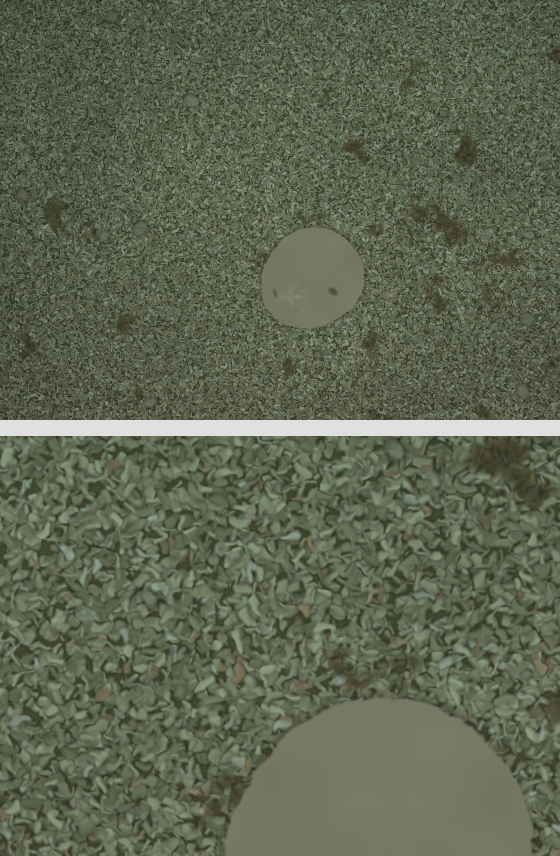
Top, the full canvas; bottom, a detail of the centre.
A Shadertoy shader for this texture:

```glsl
// Sea floor of broken shell and coral grains with dark clumps, pebbles and one smooth flat disc.

const vec3 DARK = vec3(0.250, 0.265, 0.180);   // gaps between grains
const vec3 PALE = vec3(0.520, 0.568, 0.478);   // brightest common grains
const vec3 RUST = vec3(0.44, 0.37, 0.28);      // rare warm grains
const vec3 BLUISH = vec3(0.52, 0.59, 0.56);    // rare cool grains
const vec3 CLUMP = vec3(0.215, 0.200, 0.130);  // dark organic debris
const vec3 PEBBLE = vec3(0.41, 0.44, 0.36);
const vec3 DISC = vec3(0.425, 0.430, 0.360);
const vec2 DISC_CENTER = vec2(0.743, 0.337);   // in canvas heights
const float DISC_RADIUS = 0.121;
const float GRAIN_CELL = 0.0165;               // spacing of the grains
const float GRAIN_SHADOW = 0.13;
const int GRAIN_LAYERS = 6;
const float SOFTNESS = 0.0018;                 // edge blur

vec3 hash3(vec3 p) {
    p = fract(p * vec3(0.1031, 0.1030, 0.0973));
    p += dot(p, p.yxz + 33.33);
    return fract((p.xxy + p.yxx) * p.zyx);
}

float noise(vec2 p) {
    vec2 i = floor(p), f = fract(p);
    f = f * f * (3.0 - 2.0 * f);
    float a = hash3(vec3(i, 71.0)).x, b = hash3(vec3(i + vec2(1, 0), 71.0)).x;
    float c = hash3(vec3(i + vec2(0, 1), 71.0)).x, d = hash3(vec3(i + 1.0, 71.0)).x;
    return mix(mix(a, b, f.x), mix(c, d, f.x), f.y);
}

float fbm(vec2 p) {
    return 0.55 * noise(p) + 0.3 * noise(p * 2.1 + 7.0) + 0.15 * noise(p * 4.3 + 19.0);
}

float cover(float dist) {
    float w = max(SOFTNESS, 0.6 / iResolution.y);
    return 1.0 - smoothstep(-w, w, dist);
}

vec2 rotate(vec2 p, float a) {
    return vec2(p.x * cos(a) + p.y * sin(a), p.y * cos(a) - p.x * sin(a));
}

// One layer of randomly turned rods and chips with a thin shadow around each
vec3 grains(vec3 col, vec2 p, float cell, float layer) {
    vec2 q = p / cell + layer * 17.3;
    vec2 id = floor(q);
    for (int y = -1; y <= 1; y++)
    for (int x = -1; x <= 1; x++) {
        vec2 c = id + vec2(x, y);
        vec3 place = hash3(vec3(c, layer + 3.0));
        vec3 form = hash3(vec3(c, layer + 41.0));
        vec3 tint = hash3(vec3(c, layer + 83.0));
        vec2 d = rotate(q - c - place.xy, place.z * 6.2832);
        d.y += 0.8 * (form.z - 0.5) * d.x * d.x;
        float halfLength = 0.08 + 0.48 * form.x * form.x;
        float radius = 0.09 + 0.22 * form.y * form.y;
        radius *= 1.0 + 0.5 * clamp(d.x, -0.6, 0.6);
        d.x -= clamp(d.x, -halfLength, halfLength);
        float dist = (length(d) - radius) * cell;
        vec3 grain = mix(DARK, PALE, 0.30 + 0.63 * tint.x);
        grain = mix(grain, RUST, 0.6 * step(0.955, tint.y));
        grain = mix(grain, BLUISH, 0.6 * step(0.97, tint.z));
        grain *= 1.0 + 0.07 * clamp(d.y / radius, -1.0, 1.0);
        col *= 1.0 - GRAIN_SHADOW * (1.0 - smoothstep(0.0, 0.0035, dist));
        col = mix(col, grain, cover(dist));
    }
    return col;
}

// Sparse ragged clumps, denser toward the lower half
float clumps(vec2 p) {
    float amount = 0.0;
    vec2 q = p / 0.15, id = floor(q);
    float ragged = fbm(p * 45.0) - 0.5;
    for (int y = -1; y <= 1; y++)
    for (int x = -1; x <= 1; x++) {
        vec2 c = id + vec2(x, y);
        vec3 h = hash3(vec3(c, 131.0)), s = hash3(vec3(c, 151.0));
        vec2 d = rotate(q - c - h.xy, s.x * 3.1416) * vec2(0.7, 1.2);
        float present = step(h.z, mix(0.48, 0.14, smoothstep(0.3, 0.9, p.y)));
        float dist = length(d) - mix(0.06, 0.20, s.y) + 0.55 * ragged;
        amount = max(amount, present * (1.0 - smoothstep(-0.10, 0.07, dist)));
    }
    return amount;
}

// Scattered rounded stones and shells
vec3 pebbles(vec3 col, vec2 p) {
    vec2 q = p / 0.10, id = floor(q);
    vec3 h = hash3(vec3(id, 211.0)), s = hash3(vec3(id, 223.0));
    vec2 d = rotate(q - id - 0.3 - 0.4 * h.xy, s.x * 6.2832) * vec2(1.0, 1.25);
    float radius = mix(0.06, 0.20, s.y * s.y);
    float dist = (length(d) - radius) * 0.10 + 0.005 * (noise(p * 140.0) - 0.5);
    float present = step(h.z, 0.30);
    vec3 stone = mix(PEBBLE, s.z > 0.7 ? RUST : PALE, 0.45 * s.z);
    stone *= 0.85 + 0.28 * fbm(p * 120.0) - 0.18 * smoothstep(0.5, 1.0, length(d) / radius);
    col *= 1.0 - 0.25 * present * (1.0 - smoothstep(0.0, 0.006, dist));
    return mix(col, stone, 0.75 * present * cover(dist));
}

// Smooth flat disc with faint stains and dark spots
vec3 disc(vec3 col, vec2 p) {
    vec2 d = p - DISC_CENTER;
    float a = atan(d.y, d.x);
    float wobble = 0.006 * cos(2.0 * a - 1.3) + 0.003 * cos(3.0 * a + 1.0);
    float dist = length(d) - DISC_RADIUS - wobble + 0.004 * (noise(p * 90.0) - 0.5);
    vec3 face = DISC * (0.97 + 0.06 * fbm(p * 18.0));
    vec2 scrapeOffset = d + vec2(0.04, 0.05);
    float scrape = smoothstep(0.5, 0.65, fbm(p * 65.0)) * exp(-900.0 * dot(scrapeOffset, scrapeOffset));
    face = mix(face, PALE, 0.4 * scrape);
    vec2 spot = rotate(d - vec2(0.050, -0.031), -0.6) * vec2(1.0, 1.6);
    vec2 fleck = rotate(d + vec2(0.088, 0.035), 1.8) * vec2(1.0, 2.2);
    face = mix(face, DARK, 0.8 * (1.0 - smoothstep(0.006, 0.018, length(spot))));
    face = mix(face, DARK, 0.6 * (1.0 - smoothstep(0.004, 0.016, length(fleck))));
    col *= 1.0 - 0.15 * (1.0 - smoothstep(0.0, 0.008, dist));
    return mix(col, face, cover(dist));
}

void mainImage(out vec4 fragColor, in vec2 fragCoord) {
    vec2 p = fragCoord / iResolution.y;
    vec2 chipped = p + 0.0035 * (vec2(noise(p * 170.0), noise(p * 170.0 + 43.0)) - 0.5);
    vec3 col = DARK;
    for (int i = 0; i < GRAIN_LAYERS; i++)
        col = grains(col, chipped, GRAIN_CELL * (1.0 - 0.07 * float(i)), float(i));
    col = pebbles(col, p);
    col = mix(col, CLUMP * (0.6 + 1.0 * fbm(p * 90.0)), 0.72 * clumps(p));
    col = disc(col, p);

    // Uneven light: brightest near the middle, greener above, warmer below
    vec2 fromLight = p - vec2(0.76, 0.46);
    float light = 1.09 - 0.30 * dot(fromLight, fromLight) + 0.14 * (fbm(p * 5.0) - 0.5);
    col *= light * mix(vec3(1.01, 0.99, 0.98), vec3(0.96, 1.0, 0.98), clamp(p.y, 0.0, 1.0));
    fragColor = vec4(col, 1.0);
}
```
